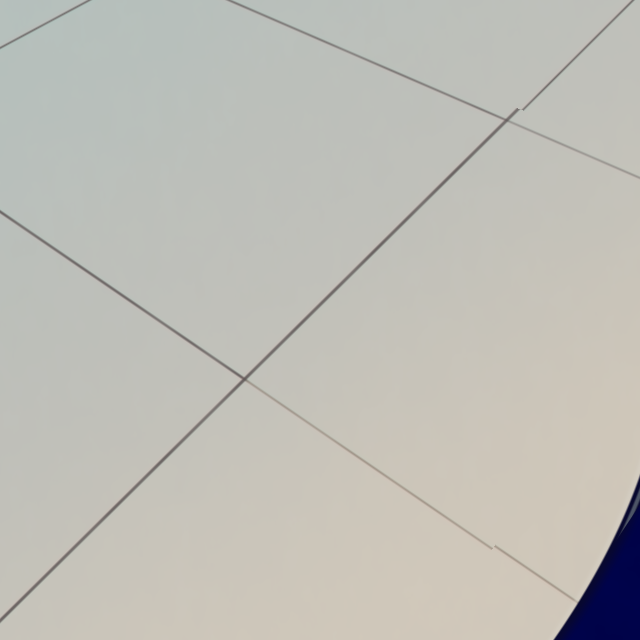
This texture is drawn by a WebGL 2 fragment shader. Its source:

```glsl
#version 300 es
precision highp float;
// Pale square floor tiles in perspective with thin worn joints and a dark blue corner.

uniform vec2 u_resolution;
out vec4 fragColor;

const float HORIZON = 1.984;                    // height where parallel joints meet
const vec2 VANISH_X = vec2(1.978, -1.918);      // vanishing point of each joint family
const vec2 JOINT_ORIGIN = vec2(-1.0105, 1.459); // slope of the joints numbered zero
const vec2 TILE_SIZE = vec2(0.8555, 0.853);

const vec3 COOL_TILE = vec3(0.71, 0.75, 0.735);
const vec3 MID_TILE = vec3(0.745, 0.75, 0.728);
const vec3 WARM_TILE = vec3(0.812, 0.78, 0.728);
const vec3 DARK_GROUT = vec3(0.36, 0.33, 0.33);
const vec3 WARM_GROUT = vec3(0.50, 0.44, 0.39);
const vec3 DEEP_BLUE = vec3(0.0, 0.01, 0.29);
const vec3 NAVY = vec3(0.03, 0.03, 0.18);
const vec3 SLATE = vec3(0.30, 0.33, 0.40);
const vec3 RIM_LIGHT = vec3(0.85, 0.83, 0.79);

float hash(vec2 cell) {
    vec3 q = fract(cell.xyx * vec3(0.1031, 0.1030, 0.0973));
    q += dot(q, q.yzx + 33.33);
    return fract((q.x + q.y) * q.z);
}

float valueNoise(vec2 p) {
    vec2 cell = floor(p), f = fract(p);
    f = f * f * (3.0 - 2.0 * f);
    return mix(mix(hash(cell), hash(cell + vec2(1, 0)), f.x),
               mix(hash(cell + vec2(0, 1)), hash(cell + vec2(1, 1)), f.x), f.y);
}

float fractalNoise(vec2 p) {
    float sum = 0.0, weight = 0.5;
    for (int i = 0; i < 4; i++) {
        sum += weight * valueNoise(p);
        p = p * 2.03 + 7.1;
        weight *= 0.5;
    }
    return sum;
}

// Coverage of a line whose edges fade over the given softness.
float lineMask(float dist, float halfWidth, float soft) {
    return 1.0 - smoothstep(halfWidth - soft, halfWidth + soft, abs(dist));
}

// Signed offset from the nearest whole-numbered joint.
vec2 nearestJoint(vec2 tile) {
    return fract(tile + 0.5) - 0.5;
}

// Diagonal light falloff with faint mottling.
vec3 tileSurface(vec2 p, vec2 tileId) {
    float warmth = 0.42 * p.x + 0.65 * (1.0 - p.y);
    warmth += 0.07 * (fractalNoise(p * 5.0) - 0.47);
    vec3 color = mix(COOL_TILE, MID_TILE, smoothstep(0.0, 0.45, warmth));
    color = mix(color, WARM_TILE, smoothstep(0.36, 0.92, warmth));
    color += 0.007 * (fractalNoise(p * vec2(42.0, 26.0)) - 0.47);
    return color + 0.004 * (hash(tileId + 11.0) - 0.5);
}

// One joint with a pale red fringe on one side and a green one on the other.
vec3 drawJoint(vec3 color, float dist, float halfWidth, float strength, vec3 grout, float pixel) {
    float fringe = exp(-pow(dist / 0.005, 2.0)) * strength;
    color += fringe * mix(vec3(0.025, -0.02, -0.015), vec3(-0.03, 0.01, 0.0),
                          smoothstep(-0.002, 0.002, dist));
    return mix(color, grout, strength * lineMask(dist, halfWidth, max(pixel, 0.0019)));
}

// Blue shape behind the curved edge of the floor.
vec3 drawCorner(vec3 color, vec2 p, float pixel) {
    float y = min(p.y, 0.5);
    float edge = (p.x - (0.865 + 0.70 * y - 0.68 * y * y)) * 0.85;
    float soft = max(pixel, 0.002);
    color = mix(color, RIM_LIGHT, 0.4 * exp(-pow((edge + 0.004) / 0.004, 2.0)));
    vec3 blue = mix(NAVY, DEEP_BLUE, smoothstep(0.0, 0.025, edge));
    blue *= 0.95 + 0.1 * fractalNoise(p * 18.0);
    float upper = p.y - 0.177 - 1.5 * (p.x - 0.977);
    vec3 strip = mix(NAVY, SLATE, lineMask(edge - 0.009, 0.003, soft));
    blue = mix(blue, strip, smoothstep(-soft, soft, upper));
    return mix(color, blue, smoothstep(-soft, soft, edge));
}

void main() {
    vec2 p = gl_FragCoord.xy / u_resolution;
    float pixel = 0.75 / min(u_resolution.x, u_resolution.y);

    // Project the canvas onto the floor plane.
    float depth = HORIZON - p.y;
    vec2 slope = (p.x - VANISH_X) / depth;
    vec2 tile = (slope - JOINT_ORIGIN) / TILE_SIZE;

    // Small sideways breaks where the joints were laid out of line.
    float farBreak = step(1.062, tile.y) * step(-0.5, tile.x);
    float nearBreak = step(0.414, tile.x) * step(tile.y, 0.5);
    vec2 shifted = tile - vec2(0.009 * farBreak - 0.002, 0.007 * nearBreak);
    vec2 dist = nearestJoint(shifted) * TILE_SIZE * depth / sqrt(1.0 + slope * slope);

    // Width and wear change from one tile edge to the next.
    float rightSide = smoothstep(-0.01, 0.01, tile.x);
    float backRow = step(0.5, tile.y);
    float thin = max(farBreak, step(tile.x, -0.5));
    float longWidth = mix(0.0024, 0.0014, thin);
    float crossWidth = mix(0.0020, 0.0016, max(rightSide, backRow));
    float crossStrength = mix(0.76, 0.52, rightSide) - 0.12 * backRow;
    float wear = 0.88 + 0.24 * valueNoise(p * 24.0);

    vec3 color = tileSurface(p, floor(tile));
    vec3 crossGrout = mix(DARK_GROUT, WARM_GROUT, rightSide * (1.0 - backRow));
    color = drawJoint(color, dist.y, crossWidth, crossStrength * wear, crossGrout, pixel);
    color = drawJoint(color, dist.x, longWidth, 0.78 * wear, DARK_GROUT, pixel);
    color = drawCorner(color, p, pixel);
    fragColor = vec4(clamp(color, 0.0, 1.0), 1.0);
}
```
